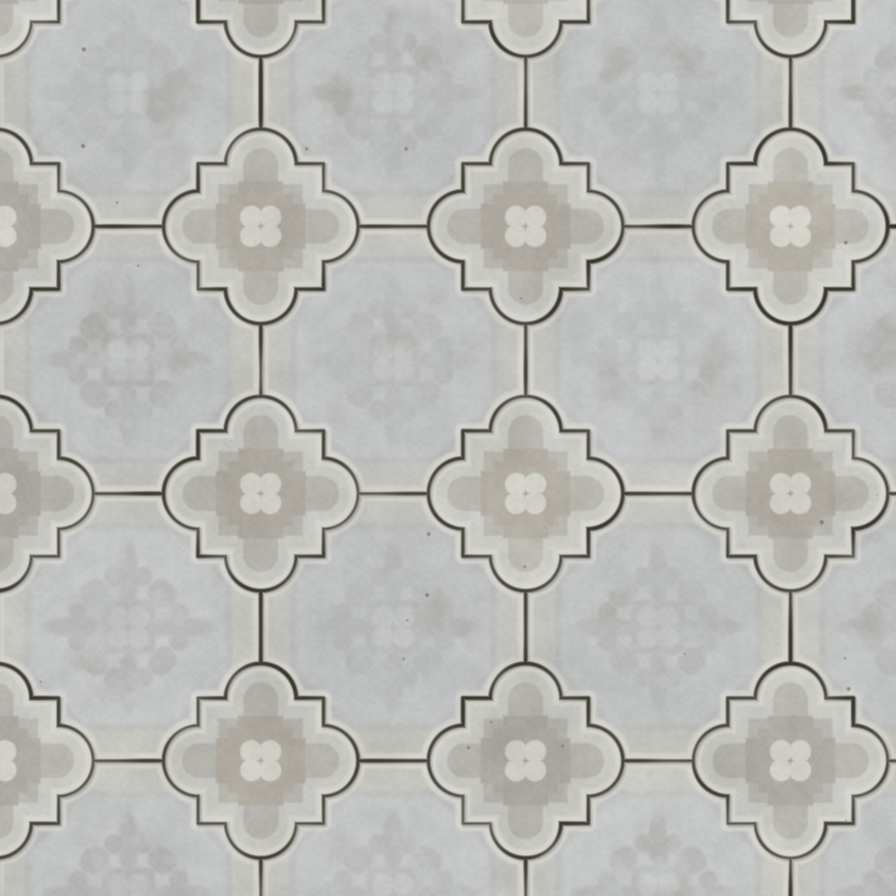
Write a WebGL 2 fragment shader that draws this texture.

```glsl
#version 300 es
precision highp float;
uniform vec2 u_resolution;
out vec4 fragColor;

float hash(vec2 p) {
    return fract(sin(dot(p, vec2(127.1, 311.7))) * 43758.5453);
}

float noise(vec2 p) {
    vec2 i = floor(p), f = fract(p);
    f = f * f * (3.0 - 2.0 * f);
    return mix(mix(hash(i), hash(i + vec2(1, 0)), f.x),
               mix(hash(i + vec2(0, 1)), hash(i + 1.0), f.x), f.y);
}

float fbm(vec2 p) {
    float sum = 0.0, gain = 0.5;
    for (int i = 0; i < 4; i++) {
        sum += gain * noise(p);
        p = p * 2.1 + 17.3;
        gain *= 0.5;
    }
    return sum;
}

float box(vec2 p, vec2 halfSize) {
    vec2 d = abs(p) - halfSize;
    return length(max(d, 0.0)) + min(max(d.x, d.y), 0.0);
}

// Fold into one eighth, so that x is the longer axis
vec2 foldEighth(vec2 p) {
    p = abs(p);
    return p.x > p.y ? p : p.yx;
}

// Square with a round lobe on each side
float medallion(vec2 p) {
    vec2 a = foldEighth(p);
    return min(box(a, vec2(0.070)), length(a - vec2(0.069, 0.0)) - 0.0395);
}

// Distance to the nearest joint: medallion outline or straight link
float jointDistance(vec2 p) {
    float d = medallion(p);
    float link = min(abs(p.x), abs(p.y));
    return d > 0.0 ? min(d, link) : -d;
}

float fill(float d, float softness) {
    return 1.0 - smoothstep(-softness, softness, d);
}

void main() {
    vec2 uv = gl_FragCoord.xy / min(u_resolution.x, u_resolution.y);
    float pixel = 1.0 / min(u_resolution.x, u_resolution.y);
    float soft = max(0.0018, pixel);

    // Medallions sit on the grid corners, large tiles in the cells
    vec2 period = vec2(0.2956, 0.2982);
    vec2 grid = (uv - vec2(0.2910, 0.1510)) / period;
    vec2 medallionId = floor(grid + 0.5), tileId = floor(grid);
    vec2 p = (grid - medallionId) * period;
    vec2 q = (grid - tileId - 0.5) * period;

    float d = medallion(p);
    float joint = jointDistance(p);
    float cloud = fbm(uv * 16.0);
    float blotch = fbm(uv * 45.0 + 9.0);
    float grain = noise(uv * 260.0) - 0.5;

    // Large tile: cool field, warm border, faded flower
    vec2 a = foldEighth(q);
    float octagon = max(a.x - 0.116, dot(a, vec2(0.7071)) - 0.118);
    vec3 tile = mix(vec3(0.765, 0.762, 0.742), vec3(0.762, 0.770, 0.772), fill(octagon, 0.008));
    tile -= vec3(0.022, 0.025, 0.032) * fill(abs(octagon + 0.004) - 0.004, 0.004);
    float petal = (length((a - vec2(0.058, 0.0)) / vec2(0.036, 0.011)) - 1.0) * 0.011;
    petal = min(petal, length(a - vec2(0.056, 0.016)) - 0.011);
    petal = min(petal, length(a - vec2(0.040, 0.036)) - 0.014);
    petal = min(petal, box(a, vec2(0.030)));
    float fade = mix(0.5, 1.1, hash(tileId + 3.0)) * smoothstep(0.15, 0.6, blotch);
    tile -= vec3(0.052, 0.056, 0.065) * fade * fill(petal, 0.003);
    tile += 0.035 * fill(length(a - 0.011) - 0.012, 0.003);
    tile -= vec3(0.07, 0.075, 0.09) * smoothstep(0.48, 0.75, cloud) * fill(length(q) - 0.09, 0.05);
    tile += 0.025 * (hash(tileId) - 0.5);

    // Small tile: pale rim, grey lobes, stepped warm cross, light flower
    vec2 b = foldEighth(p);
    float lobe = length(b - vec2(clamp(b.x, 0.0, 0.068), 0.0)) - 0.0195;
    float inner = min(box(b, vec2(0.047)), lobe);
    float cross = min(box(b, vec2(0.050, 0.025)), box(b, vec2(0.036)));
    float warmth = hash(medallionId + 5.0);
    vec3 small = vec3(0.785, 0.783, 0.765);
    small = mix(small, vec3(0.715, 0.708, 0.682), fill(inner, 0.002));
    vec3 crossColor = mix(vec3(0.675, 0.668, 0.645), vec3(0.695, 0.672, 0.630), warmth);
    small = mix(small, crossColor, fill(cross, 0.002));
    small = mix(small, vec3(0.815, 0.812, 0.785), fill(length(abs(p) - 0.0105) - 0.0125, 0.0018));
    small += 0.03 * (hash(medallionId) - 0.5);

    vec3 color = mix(tile, small, fill(d, soft));
    color += 0.07 * (cloud - 0.47) + 0.05 * (blotch - 0.47) + 0.025 * grain;

    // Bright bevel beside the joint, with a soft shadow to the lower right
    float bevel = fill(joint - 0.0085, 0.003) * mix(0.55, 1.0, noise(uv * 30.0));
    color = mix(color, vec3(0.862, 0.860, 0.835), 0.8 * bevel);
    float shadow = fill(jointDistance(p + vec2(-0.0018, 0.0018)) - 0.0022, 0.0028);
    color = mix(color, vec3(0.50, 0.49, 0.46), 0.5 * shadow);

    // Dark joint, worn thin in places
    float wear = noise(uv * 24.0 + 40.0);
    float core = fill(joint - mix(0.0013, 0.0024, wear), soft);
    color = mix(color, vec3(0.21, 0.20, 0.16), core * mix(0.72, 1.0, wear));

    // Sparse pits
    vec2 pitCell = floor(uv * 28.0);
    vec2 pitCenter = 0.25 + 0.5 * vec2(hash(pitCell + 1.7), hash(pitCell + 8.3));
    float pit = length(fract(uv * 28.0) - pitCenter) / 28.0 - 0.0022 * hash(pitCell + 4.1);
    color = mix(color, vec3(0.42, 0.40, 0.35), 0.7 * step(0.965, hash(pitCell)) * fill(pit, soft));

    fragColor = vec4(clamp(color, 0.0, 1.0), 1.0);
}
```
